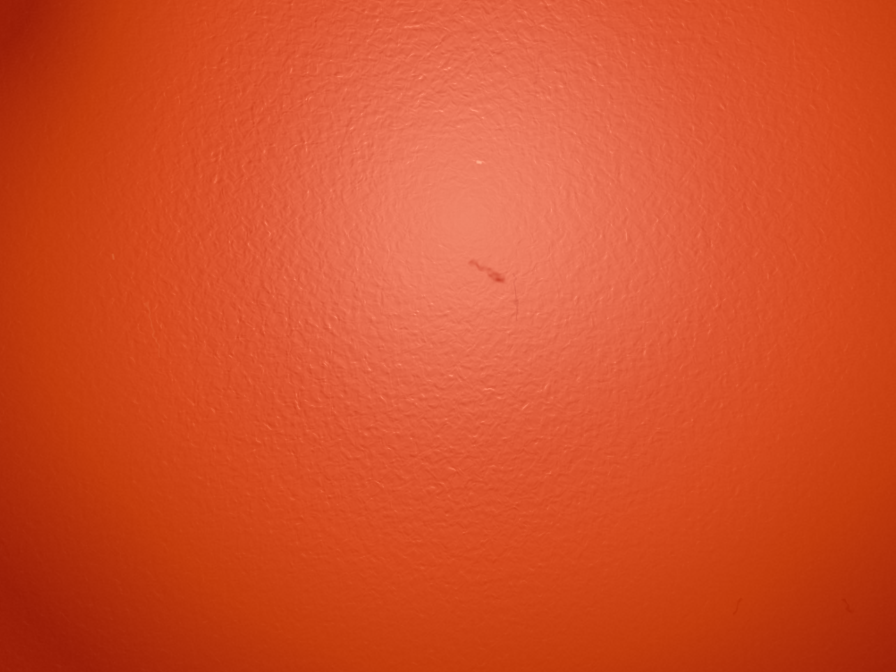
Reproduce this texture procedurally as a Shadertoy shader.

```glsl
float hash(vec2 p) {
    return fract(sin(dot(p, vec2(127.1, 311.7))) * 43758.5453);
}

float noise(vec2 p) {
    vec2 cell = floor(p), f = fract(p);
    f = f * f * (3.0 - 2.0 * f);
    return mix(mix(hash(cell), hash(cell + vec2(1, 0)), f.x),
               mix(hash(cell + vec2(0, 1)), hash(cell + vec2(1, 1)), f.x), f.y);
}

// Height of the pebbled paint skin
float paintHeight(vec2 p) {
    vec2 warp = vec2(noise(p * 80.0), noise(p * 80.0 + 31.7)) - 0.5;
    vec2 q = p + warp * 0.006;
    q = mat2(0.8, 0.6, -0.6, 0.8) * q;
    return 0.5 * noise(q * 125.0) + 0.35 * noise(q * 210.0 + 9.2) + 0.15 * noise(q * 330.0 + 4.6);
}

// Soft-edged stroke between two points
float stroke(vec2 p, vec2 a, vec2 b, float radius) {
    vec2 ab = b - a;
    float along = clamp(dot(p - a, ab) / dot(ab, ab), 0.0, 1.0);
    return 1.0 - smoothstep(0.0, radius, length(p - a - ab * along));
}

float ramp(float a, float b, float x) {
    return clamp((x - a) / (b - a), 0.0, 1.0);
}

// Colour falloff from the flash reflection to the shaded rim
vec3 wallColor(float d) {
    vec3 col = mix(vec3(0.94, 0.52, 0.41), vec3(0.93, 0.48, 0.37), ramp(0.0, 0.12, d));
    col = mix(col, vec3(0.90, 0.41, 0.29), ramp(0.12, 0.24, d));
    col = mix(col, vec3(0.87, 0.34, 0.20), ramp(0.24, 0.36, d));
    col = mix(col, vec3(0.84, 0.29, 0.12), ramp(0.36, 0.51, d));
    col = mix(col, vec3(0.77, 0.235, 0.05), ramp(0.51, 0.67, d));
    return mix(col, vec3(0.61, 0.12, 0.03), ramp(0.67, 0.90, d));
}

void mainImage(out vec4 fragColor, in vec2 fragCoord) {
    vec2 p = fragCoord / iResolution.y;
    float aspect = iResolution.x / iResolution.y;

    // Glow, stretched towards the top and right
    vec2 toLight = vec2(0.52 * aspect, 0.67) - p;
    vec2 reach = vec2(toLight.x < 0.0 ? 0.90 : 1.0, toLight.y < 0.0 ? 0.85 : 1.0);
    float d = length(toLight * reach);
    d += 0.02 * (noise(p * 5.0) - 0.5);

    // Extra shade in the left corners
    d += 0.24 * exp(-5.0 * length(p - vec2(0.0, 1.0)));
    d += 0.06 * exp(-5.0 * length(p));
    vec3 col = wallColor(d);

    // Relief lit from the glow
    vec2 lightDir = toLight / (length(toLight) + 0.06);
    float slope = paintHeight(p) - paintHeight(p + lightDir * 0.0026);
    float gloss = 0.14 + 0.86 * smoothstep(0.68, 0.25, d);
    gloss *= 0.55 + 0.45 * smoothstep(0.02, 0.2, d);
    gloss *= 1.0 - 0.35 * smoothstep(0.0, 0.3, -toLight.x);
    col += slope * gloss * vec3(0.17, 0.20, 0.19);
    float glint = smoothstep(0.15, 0.32, slope) * gloss;
    col += glint * vec3(0.03, 0.06, 0.06);

    // Fine grain
    col += (noise(p * 380.0) - 0.5) * 0.012;

    // Reddish scuff, broken up and heavier at its lower end
    vec2 rough = p + 0.006 * (vec2(noise(p * 140.0), noise(p * 140.0 + 17.0)) - 0.5);
    float scuff = 0.6 * stroke(rough, vec2(0.703, 0.610), vec2(0.745, 0.585), 0.008);
    scuff += 0.5 * stroke(rough, vec2(0.731, 0.589), vec2(0.747, 0.584), 0.009);
    scuff *= 0.3 + 0.7 * noise(p * 170.0);
    col = mix(col, vec3(0.78, 0.25, 0.16), scuff);

    // Faint hairline scratches
    float scratch = 0.5 * stroke(rough, vec2(0.766, 0.592), vec2(0.769, 0.525), 0.003);
    scratch += 0.25 * stroke(rough, vec2(0.804, 0.922), vec2(0.795, 0.852), 0.003);
    scratch += 0.35 * stroke(rough, vec2(1.102, 0.108), vec2(1.092, 0.085), 0.004);
    scratch += 0.35 * stroke(rough, vec2(1.257, 0.106), vec2(1.266, 0.090), 0.004);
    col -= scratch * vec3(0.08, 0.09, 0.07);

    // Pale scrape and specks
    float pale = 0.18 * stroke(rough, vec2(0.217, 0.549), vec2(0.238, 0.470), 0.003);
    pale += 0.8 * stroke(p, vec2(0.711, 0.759), vec2(0.715, 0.758), 0.004);
    pale += 0.4 * stroke(p, vec2(0.168, 0.621), vec2(0.169, 0.615), 0.003);
    col += pale * vec3(0.08, 0.22, 0.20);

    fragColor = vec4(clamp(col, 0.0, 1.0), 1.0);
}
```
